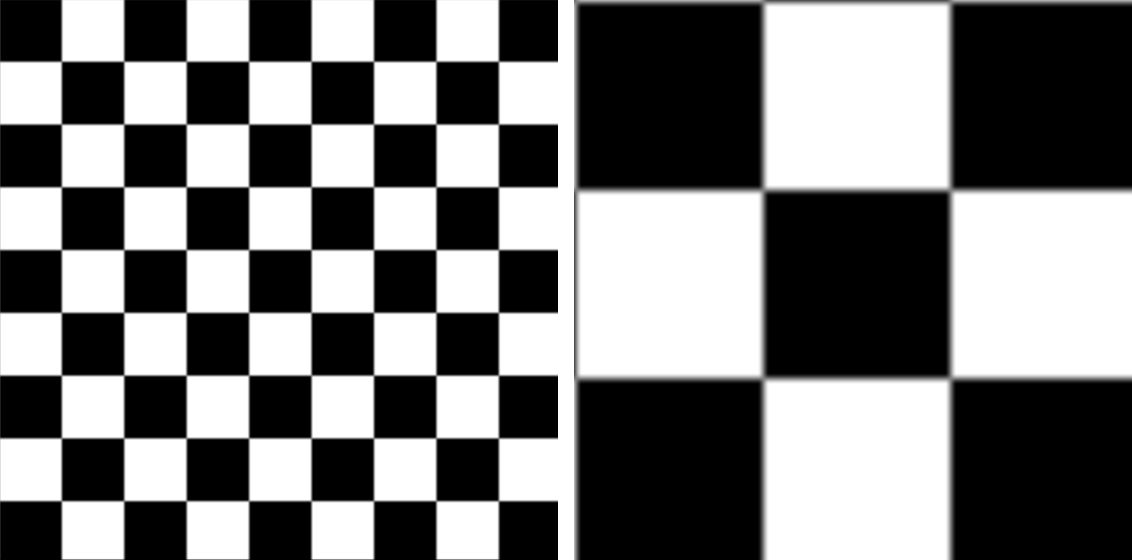
Left, the full canvas; right, a detail of the centre.
This pattern is drawn by a Shadertoy shader. Its source:

```glsl
const vec2 PITCH = vec2(0.1119, 0.1121);       // square size, fraction of canvas
const vec2 FIRST_EDGE = vec2(0.1108, 0.1050);  // first boundary from the lower left
const float SOFTNESS = 0.0036;                 // half width of the grey blend
const float RIM_HEIGHT = 0.0020;               // thin shaded rim along the bottom
const float RIM_SHADE = 0.55;
const vec3 DARK = vec3(0.0);
const vec3 LIGHT = vec3(1.0);

// Signed distance to the nearest boundary on each axis, alternating per square
vec2 alternatingDistance(vec2 uv) {
    vec2 cell = (uv - FIRST_EDGE) / PITCH;
    return (0.5 - abs(mod(cell + 0.5, 2.0) - 1.0)) * PITCH;
}

void mainImage(out vec4 fragColor, in vec2 fragCoord) {
    vec2 uv = fragCoord / iResolution.xy;
    vec2 pixel = 1.0 / iResolution.xy;

    // Soft sign per axis; the product makes the checks and their blurred corners
    vec2 blend = max(vec2(SOFTNESS), 0.75 * pixel);
    vec2 side = 2.0 * smoothstep(-blend, blend, alternatingDistance(uv)) - 1.0;
    float check = 0.5 - 0.5 * side.x * side.y;

    // Bottom rim
    float rim = 1.0 - smoothstep(-0.5 * pixel.y, 0.5 * pixel.y, uv.y - RIM_HEIGHT);
    check *= mix(1.0, RIM_SHADE, rim);

    fragColor = vec4(mix(DARK, LIGHT, check), 1.0);
}
```
